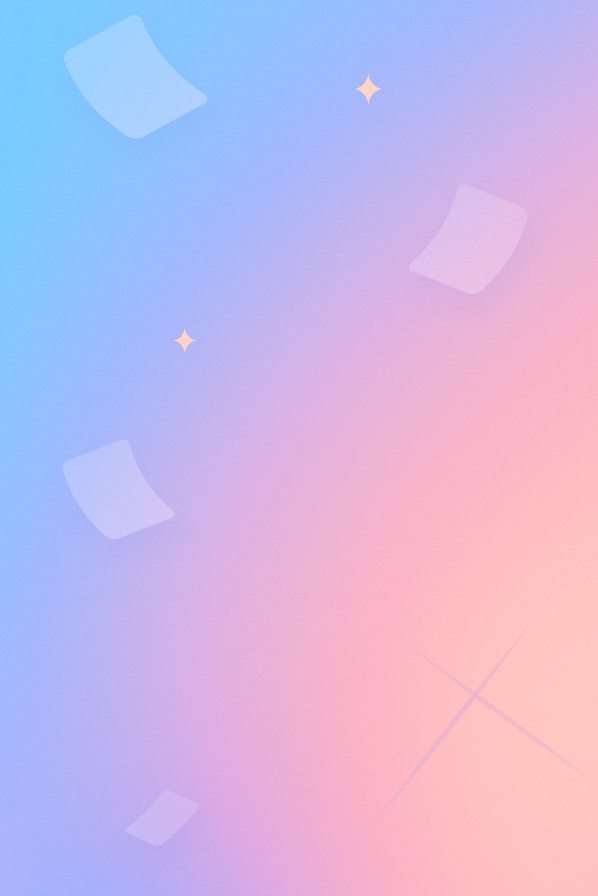
Reproduce this background procedurally as a WebGL 1 fragment shader.

```glsl
precision highp float;
// Pastel dusk gradient with drifting translucent sheets, sparkles and crossed light streaks.

uniform vec2 u_resolution;

// Colour ramp, from cool to warm
const vec3 SKY = vec3(0.47, 0.80, 1.0);
const vec3 PERIWINKLE = vec3(0.65, 0.72, 0.985);
const vec3 ORCHID = vec3(0.87, 0.70, 0.89);
const vec3 PINK = vec3(0.99, 0.71, 0.77);
const vec3 PEACH = vec3(1.0, 0.79, 0.75);
// Ramp position on a 4 x 4 grid: one line per height, bottom to top
const mat4 WARMTH = mat4(
  1.10, 1.50, 2.95, 3.50,
  0.75, 1.90, 3.00, 3.65,
  0.20, 1.10, 2.00, 2.75,
  0.00, 0.30, 0.75, 1.35);
const vec2 PEACH_GLOW = vec2(0.93, 0.36);
const vec2 VIOLET_GLOW = vec2(0.33, 0.02);

const vec3 PAPER = vec3(0.95, 0.92, 1.0);
const vec3 SHADOW = vec3(0.56, 0.58, 0.93);
const vec2 SHADOW_SHIFT = vec2(0.006, -0.026);
const float SHADOW_BLUR = 0.045;
const float SHADOW_ALPHA = 0.13;
const float CORNER = 0.2;
const vec3 SPARKLE = vec3(1.0, 0.83, 0.78);
const float SPARKLE_POWER = 0.6;
const vec3 STREAK = vec3(0.90, 0.69, 0.82);
const float STREAK_WIDTH = 0.0042;
const float GRAIN = 0.014;
const float GRAIN_CELLS = 512.0;

float hash(vec2 p) {
  vec3 h = fract(p.xyx * 0.1031);
  h += dot(h, h.yzx + 33.33);
  return fract((h.x + h.y) * h.z);
}

float cross2(vec2 a, vec2 b) { return a.x * b.y - a.y * b.x; }

float glow(vec2 p, vec2 centre, float radius) {
  vec2 d = (p - centre) / radius;
  return exp(-dot(d, d));
}

// Cubic weights of four evenly spaced nodes over 0..1
vec4 cubicWeights(float x) {
  float u = 3.0 * x, a = u - 1.0, b = u - 2.0, c = u - 3.0;
  return vec4(-a * b * c / 6.0, u * b * c / 2.0, -u * a * c / 2.0, u * a * b / 6.0);
}

vec3 background(vec2 uv, vec2 p) {
  float t = dot(WARMTH * cubicWeights(uv.y), cubicWeights(uv.x));
  t += 0.22 * glow(p, PEACH_GLOW, 0.25);
  vec3 col = mix(SKY, PERIWINKLE, clamp(t, 0.0, 1.0));
  col = mix(col, ORCHID, clamp(t - 1.0, 0.0, 1.0));
  col = mix(col, PINK, clamp(t - 2.0, 0.0, 1.0));
  col = mix(col, PEACH, clamp(t - 3.0, 0.0, 1.0));
  col.g -= 0.04 * glow(p, VIOLET_GLOW, 0.30);
  return col;
}

// Distance to a bowed, rounded parallelogram with half axes a and b
float sheetDistance(vec2 d, vec2 a, vec2 b, float bow) {
  vec2 q = vec2(cross2(d, b), cross2(a, d)) / cross2(a, b);
  q.x -= bow * (1.0 - min(q.y * q.y, 1.0));
  float radius = CORNER * length(a);
  vec2 e = abs(q) * vec2(length(a), length(b)) - vec2(length(a), length(b)) + radius;
  return length(max(e, 0.0)) + min(max(e.x, e.y), 0.0) - radius;
}

void drawSheet(inout vec3 col, vec2 d, vec2 a, vec2 b, float bow, float alpha, float px) {
  float cover = 1.0 - smoothstep(-px, px, sheetDistance(d, a, b, bow));
  float shade = 1.0 - smoothstep(-SHADOW_BLUR, SHADOW_BLUR,
    sheetDistance(d - SHADOW_SHIFT, a, b, bow));
  float fall = clamp(dot(d, b) / dot(b, b), -1.0, 1.0);
  col = mix(col, SHADOW, SHADOW_ALPHA * shade * (1.0 - cover));
  col = mix(col, PAPER, alpha * (1.0 + 0.12 * fall) * cover);
}

void drawSparkle(inout vec3 col, vec2 d, vec2 radius, float px) {
  vec2 q = pow(abs(d) / radius + 1e-5, vec2(SPARKLE_POWER));
  float dist = (pow(q.x + q.y, 1.0 / SPARKLE_POWER) - 1.0) * radius.x;
  col = mix(col, SPARKLE, 1.0 - smoothstep(-px, px, dist));
}

// Line that thins and fades towards both ends
void drawStreak(inout vec3 col, vec2 p, vec2 a, vec2 b, float alpha, float px) {
  vec2 axis = b - a;
  float along = clamp(dot(p - a, axis) / dot(axis, axis), 0.0, 1.0);
  float taper = 4.0 * along * (1.0 - along);
  float dist = length(p - a - axis * along) - STREAK_WIDTH * taper;
  col = mix(col, STREAK, alpha * sqrt(taper) * (1.0 - smoothstep(-px, px, dist)));
}

void main() {
  vec2 uv = gl_FragCoord.xy / u_resolution;
  vec2 p = uv * vec2(1.0, 1.5);
  float px = 1.0 / u_resolution.x;
  vec3 col = background(uv, p);

  drawStreak(col, p, vec2(0.600, 0.088), vec2(0.902, 0.474), 0.65, px);
  drawStreak(col, p, vec2(0.670, 0.429), vec2(1.000, 0.185), 0.55, px);

  drawSheet(col, p - vec2(0.229, 1.372), vec2(0.0645, 0.0352), vec2(0.0615, -0.0732), -0.24, 0.30, px);
  drawSheet(col, p - vec2(0.781, 1.100), vec2(0.0586, -0.0234), vec2(-0.0449, -0.0723), 0.24, 0.24, px);
  drawSheet(col, p - vec2(0.200, 0.681), vec2(0.0557, 0.0215), vec2(0.0420, -0.0654), -0.23, 0.28, px);
  drawSheet(col, p - vec2(0.270, 0.131), vec2(0.0293, -0.0137), vec2(-0.0352, -0.0352), 0.14, 0.18, px);

  drawSparkle(col, p - vec2(0.616, 1.351), vec2(0.0245, 0.0270), px);
  drawSparkle(col, p - vec2(0.309, 0.930), vec2(0.0195, 0.0225), px);

  col += GRAIN * (hash(floor(p * GRAIN_CELLS)) - 0.5);
  gl_FragColor = vec4(col, 1.0);
}
```
